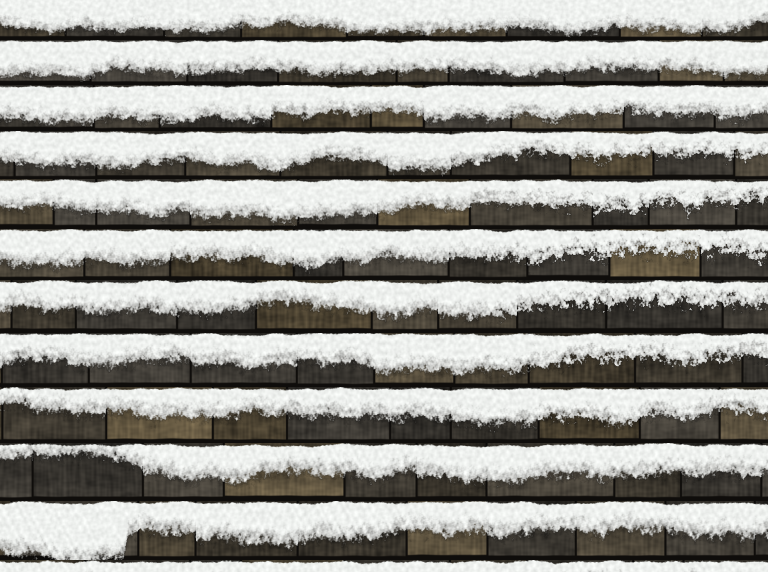
Write a WebGL 1 fragment shader that draws this texture.

```glsl
precision highp float;
// Snow lying on a shingled roof: eleven full courses that grow taller downwards.
// Each course has a snow bank with a ragged lower lip, a strip of bare shingles
// with uneven joints, and a dark shadow gap below the butts.
uniform vec2 u_resolution;

const float FIRST_GAP = 0.0697;   // depth of the first shadow gap, in heights
const float PITCH = 0.0770;       // course height at the first gap
const float GROWTH = 0.00139;     // growth of the courses downwards
const float SHINGLE_WIDTH = 0.157;

const vec3 SHADOW = vec3(0.06, 0.052, 0.043);
const vec3 GREY_WOOD = vec3(0.235, 0.222, 0.200);
const vec3 BROWN_WOOD = vec3(0.325, 0.285, 0.210);
const vec3 SNOW_LIGHT = vec3(0.935, 0.945, 0.935);
const vec3 SNOW_SHADE = vec3(0.70, 0.70, 0.69);

float hash(vec2 p) {
  return fract(sin(dot(p, vec2(127.1, 311.7))) * 43758.55);
}

vec2 gradient(vec2 cell) {
  float angle = 6.2832 * hash(cell);
  return vec2(cos(angle), sin(angle));
}

float gradientNoise(vec2 p) {
  vec2 i = floor(p), f = fract(p);
  vec2 w = f * f * f * (f * (f * 6.0 - 15.0) + 10.0);
  float a = dot(gradient(i), f);
  float b = dot(gradient(i + vec2(1.0, 0.0)), f - vec2(1.0, 0.0));
  float c = dot(gradient(i + vec2(0.0, 1.0)), f - vec2(0.0, 1.0));
  float d = dot(gradient(i + 1.0), f - 1.0);
  return mix(mix(a, b, w.x), mix(c, d, w.x), w.y);
}

float fractalNoise(vec2 p) {
  float sum = 0.0, weight = 0.6;
  for (int i = 0; i < 3; i++) {
    sum += weight * gradientNoise(p);
    p = p * 2.13 + 7.7;
    weight *= 0.75;
  }
  return sum;
}

// Position of a joint between shingles, in mean shingle widths
float jointAt(float index, float row) {
  return index + 0.5 + 0.55 * (hash(vec2(index, row * 3.7)) - 0.5);
}

// Returns the shingle number and the distance to its nearest joint
vec2 shingleAt(float x, float row) {
  float s = x / SHINGLE_WIDTH + hash(vec2(row, 5.3));
  float cell = floor(s), nearest = 1.0;
  for (int i = -1; i <= 1; i++) {
    nearest = min(nearest, abs(s - jointAt(cell + float(i), row)));
  }
  return vec2(cell + step(jointAt(cell, row), s), nearest * SHINGLE_WIDTH);
}

// Fraction of the course covered by snow; u runs 0 to 1 across
float snowDepth(float u, float row, float thinning) {
  float depth = 0.70 - 0.014 * row - 0.17 * thinning;
  float leftBare = exp(-(row - 8.8) * (row - 8.8)) * (1.0 - smoothstep(0.04, 0.27, u));
  float drift = step(9.5, row) * step(row, 10.5) * (1.0 - smoothstep(0.160, 0.168, u));
  return mix(depth - 0.40 * leftBare, 0.94, drift);
}

vec3 woodColor(vec2 p, vec2 id, float fall) {
  float tone = hash(id + 2.1);
  vec3 wood = mix(GREY_WOOD, BROWN_WOOD, smoothstep(0.3, 1.0, hash(id + 8.4)));
  float grain = gradientNoise(vec2(p.x * 170.0, p.y * 22.0) + id * 3.1);
  float stain = fractalNoise(p * vec2(16.0, 40.0) + id);
  return wood * (0.78 + 0.45 * tone + 0.30 * grain + 0.38 * stain) * mix(0.88, 1.06, fall);
}

void main() {
  vec2 p = gl_FragCoord.xy / u_resolution.y;
  float u = gl_FragCoord.x / u_resolution.x;
  float pixel = 1.0 / u_resolution.y;

  // Course number and position within it, 0 at the top and 1 at the gap
  float root = sqrt(PITCH * PITCH + 4.0 * GROWTH * (1.0 - p.y - FIRST_GAP));
  float n = (root - PITCH) / (2.0 * GROWTH);
  float row = floor(n) + 1.0, fall = fract(n);
  float blur = pixel / root;

  // Shingles, their joints and the gap below
  vec2 shingle = shingleAt(p.x, row);
  vec2 id = vec2(shingle.x, row);
  float butt = 0.905 + 0.035 * hash(id + 4.6) + 0.012 * gradientNoise(vec2(p.x * 25.0, row));
  vec3 color = woodColor(p, id, fall);
  color = mix(SHADOW, color, smoothstep(0.0004, 0.0016 + pixel, shingle.y));
  color = mix(color, SHADOW, smoothstep(butt - blur, butt + blur, fall));

  // Ragged lip of the snow, thinner and more broken on the right
  float thinning = smoothstep(0.58, 0.78, u) * exp(-0.16 * (row - 5.0) * (row - 5.0));
  vec2 q = p + vec2(row * 5.31, row * 2.17);
  float fine = fractalNoise(q * 62.0);
  float waves = 0.20 * gradientNoise(vec2(p.x * 5.0, row * 7.3 + 0.4))
              + 0.17 * gradientNoise(vec2(p.x * 17.0, row * 4.7 + 0.3));
  float blockStep = 0.10 * (hash(id + 6.2) - 0.5);
  float inside = snowDepth(u, row, thinning) + waves + blockStep - fall;
  float ragged = inside + mix(0.20, 0.42, thinning) * fine;
  float lip = smoothstep(-0.035 - blur, 0.045 + blur, ragged);
  float crest = 0.035 + 0.06 * gradientNoise(vec2(p.x * 21.0, row * 3.3 + 0.6));
  float cover = lip * smoothstep(crest - blur, crest + blur, fall + 0.03 * fine);

  // Grainy snow, greyer towards the lip
  float edge = 1.0 - smoothstep(0.0, 0.27, ragged);
  float grain = gradientNoise(q * 135.0) + 0.7 * fine;
  vec3 snow = mix(SNOW_LIGHT, SNOW_SHADE, 0.85 * edge) + grain * mix(0.07, 0.22, edge);

  // Soft shade on the wood just below the lip
  color *= 1.0 - 0.25 * smoothstep(-0.14, 0.0, ragged);
  gl_FragColor = vec4(clamp(mix(color, snow, cover), 0.0, 1.0), 1.0);
}
```
